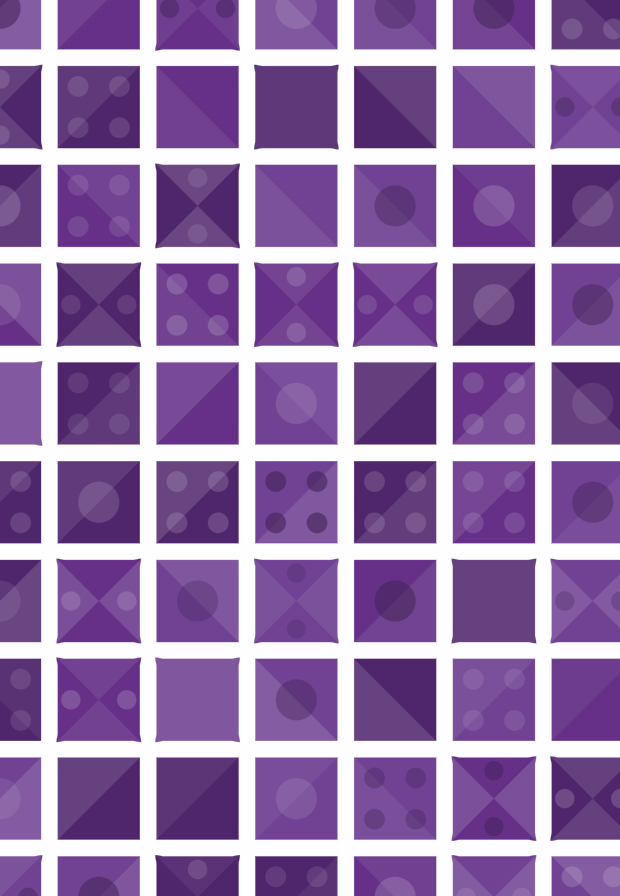
This pattern is drawn by a Shadertoy shader. Its source:

```glsl
// Grid of purple square tiles on white, each with random facets and translucent dots.

const float ROWS = 9.07;                 // tile pitches per canvas height
const vec2 GRID_SHIFT = vec2(0.0, 0.014);
const float TILE_HALF = 0.416;           // half a tile, in pitches

const vec3 PAPER = vec3(0.995, 0.993, 1.0);
const vec3 DARK = vec3(0.31, 0.145, 0.42);
const vec3 MIDDLE = vec3(0.40, 0.19, 0.535);
const vec3 LIGHT = vec3(0.445, 0.26, 0.58);
const vec3 GLAZE = vec3(0.80, 0.75, 0.85);
const vec3 SHADOW = vec3(0.25, 0.13, 0.33);

// Repeatable random value in 0..1 for one property of a cell
float cellRandom(vec2 cell, uint property) {
    uint h = uint(cell.x + 64.0) * 374761393u + uint(cell.y + 64.0) * 668265263u + property * 974711u;
    h = (h ^ (h >> 15)) * 2246822519u;
    h = (h ^ (h >> 13)) * 3266489917u;
    h ^= h >> 16;
    return float(h & 65535u) / 65536.0;
}

// Smooth coverage of the inside of a signed distance
float coverage(float dist, float pixel) {
    return clamp(0.5 - dist / pixel, 0.0, 1.0);
}

float circle(vec2 p, float radius) {
    return length(p) - radius;
}

// Square whose corners can flare out a little
float tileShape(vec2 p, float halfSize, float flare) {
    vec2 a = abs(p);
    return max(a.x, a.y) - halfSize - flare * smoothstep(0.34, 0.42, min(a.x, a.y));
}

vec3 baseColour(float pick) {
    return pick < 0.36 ? DARK : pick < 0.70 ? MIDDLE : LIGHT;
}

vec3 tileColour(vec2 p, vec2 cell, float pixel) {
    float kind = cellRandom(cell, 1u);
    float tone = cellRandom(cell, 2u);
    float side = cellRandom(cell, 3u) < 0.5 ? -1.0 : 1.0;
    float lean = cellRandom(cell, 4u) < 0.5 ? -1.0 : 1.0;
    bool flatTile = kind < 0.06;
    bool crossed = kind > 0.83;

    // Facets: one whole face, two triangles, or opposite pairs of four
    float diagonal = (p.x * lean - p.y) * side * 0.7071;
    float cross = (abs(p.x) - abs(p.y)) * side * 0.7071;
    float facet = flatTile ? 1.0 : coverage(crossed ? cross : diagonal, pixel);
    float strength = mix(0.08, 0.22, cellRandom(cell, 5u));
    vec3 colour = mix(baseColour(tone), GLAZE, facet * strength);

    // Dots: one large, four small, or two facing each other
    float dots = 1.0;
    if (crossed) {
        vec2 axis = cellRandom(cell, 6u) < 0.6 ? p : p.yx;
        dots = circle(vec2(abs(axis.x) - 0.283, axis.y), 0.098);
    } else if (kind > 0.58) {
        dots = circle(abs(p) - 0.209, 0.105);
    } else if (kind > 0.27) {
        dots = circle(p, 0.208);
    }

    // Dark tiles take pale dots, lighter tiles mostly take shaded ones
    float shadeChance = tone < 0.36 ? 0.0 : tone < 0.70 ? 0.45 : 0.7;
    bool shaded = cellRandom(cell, 7u) < shadeChance;
    float amount = cellRandom(cell, 8u);
    float opacity = shaded ? mix(0.2, 0.6, amount) : mix(0.12, 0.25, amount);
    colour = mix(colour, shaded ? SHADOW : GLAZE, coverage(dots, pixel) * opacity);

    float flare = flatTile || crossed ? 0.012 : 0.0;
    return mix(PAPER, colour, coverage(tileShape(p, TILE_HALF, flare), pixel));
}

void mainImage(out vec4 fragColor, in vec2 fragCoord) {
    float pixel = ROWS / iResolution.y;
    vec2 grid = fragCoord * pixel + GRID_SHIFT;
    vec2 cell = floor(grid + 0.5);
    fragColor = vec4(tileColour(grid - cell, cell, 1.2 * pixel), 1.0);
}
```
